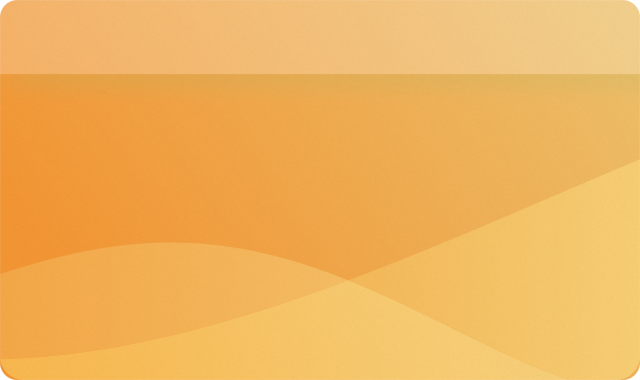
Reproduce this background procedurally as a WebGL 1 fragment shader.

```glsl
precision highp float;
// A warm amber card with rounded corners: a diagonal gradient, a pale
// translucent header casting a soft shadow, and two overlapping waves.
// Waves are polynomial edges; where they overlap the tint grows lighter.

uniform vec2 u_resolution;

#define HEADER_Y 0.805
#define HEADER_TINT 0.23
#define SHADOW_DEPTH 0.085
#define SHADOW_TINT 0.18
#define CARD_RADIUS 0.046
#define WAVE_RADIUS 0.064
#define GRAIN 0.010
#define GRAIN_ROWS 304.0

const vec3 DEEP_ORANGE = vec3(0.945, 0.580, 0.200);
const vec3 SOFT_GOLD = vec3(0.925, 0.738, 0.400);
const vec3 SHADOW = vec3(0.700, 0.700, 0.390);
const vec3 HUMP_LEFT = vec3(0.948, 0.650, 0.275);
const vec3 HUMP_RIGHT = vec3(0.953, 0.732, 0.385);
const vec3 SLOPE_LEFT = vec3(0.948, 0.715, 0.345);
const vec3 SLOPE_RIGHT = vec3(0.960, 0.800, 0.450);
const vec3 OVERLAP_LEFT = vec3(0.965, 0.710, 0.300);
const vec3 OVERLAP_RIGHT = vec3(0.962, 0.803, 0.465);

float hash(vec2 cell) {
  return fract(sin(dot(cell, vec2(12.9898, 78.233))) * 43758.5453);
}

// Signed distance to a box centred on the origin with rounded corners.
float roundedBox(vec2 p, vec2 halfSize, float radius) {
  vec2 q = abs(p) - halfSize + radius;
  return length(max(q, 0.0)) + min(max(q.x, q.y), 0.0) - radius;
}

// Heights of the two wave edges across the canvas.
float humpEdge(float x) {
  return 0.2785 + x * (0.5504 + x * (-0.516 + x * (-1.801 + x * 1.45)));
}

float slopeEdge(float x) {
  return 0.0548 + x * (0.046 + x * (0.78 - x * 0.30));
}

// Smooth coverage of the area where distance is negative.
float fill(float distance, float pixel) {
  return 1.0 - smoothstep(-0.75 * pixel, 0.75 * pixel, distance);
}

void main() {
  vec2 uv = gl_FragCoord.xy / u_resolution;
  float pixel = 1.0 / u_resolution.y;
  vec2 halfSize = 0.5 * vec2(u_resolution.x * pixel, 1.0);
  vec2 p = gl_FragCoord.xy * pixel - halfSize;

  // Diagonal base gradient.
  float along = clamp(0.9 * uv.x + 0.35 * uv.y - 0.17, 0.0, 1.05);
  vec3 color = mix(DEEP_ORANGE, SOFT_GOLD, along);

  // Header panel and the shadow below it.
  float header = fill(HEADER_Y - uv.y, pixel);
  float shadow = smoothstep(HEADER_Y - SHADOW_DEPTH, HEADER_Y, uv.y);
  shadow *= smoothstep(-0.03, 0.06, uv.x) * (1.0 - header);
  color = mix(color, SHADOW, SHADOW_TINT * shadow);
  color = mix(color, vec3(1.0), HEADER_TINT * header);

  // Waves, clipped by a rounder box than the card.
  float clip = fill(roundedBox(p, halfSize, WAVE_RADIUS), pixel);
  float hump = fill(uv.y - humpEdge(uv.x), pixel);
  float slope = fill(uv.y - slopeEdge(uv.x), pixel);
  float leftPart = clamp(uv.x / 0.54, 0.0, 1.0);
  float rightPart = clamp((uv.x - 0.54) / 0.46, 0.0, 1.0);
  vec3 humpColor = mix(HUMP_LEFT, HUMP_RIGHT, leftPart);
  vec3 slopeColor = mix(SLOPE_LEFT, SLOPE_RIGHT, rightPart);
  float overlapAlong = smoothstep(-0.25, 0.8, uv.x + 0.2 * uv.y - 0.12);
  vec3 overlapColor = mix(OVERLAP_LEFT, OVERLAP_RIGHT, overlapAlong);
  color = mix(color, humpColor, hump * (1.0 - slope) * clip);
  color = mix(color, slopeColor, slope * (1.0 - hump) * clip);
  color = mix(color, overlapColor, hump * slope * clip);

  // Fine grain, then the card corners over white.
  vec2 cell = floor((p + halfSize) * GRAIN_ROWS);
  color += GRAIN * (hash(cell) - 0.5);
  float card = fill(roundedBox(p, halfSize, CARD_RADIUS), pixel);
  gl_FragColor = vec4(mix(vec3(1.0), color, card), 1.0);
}
```
